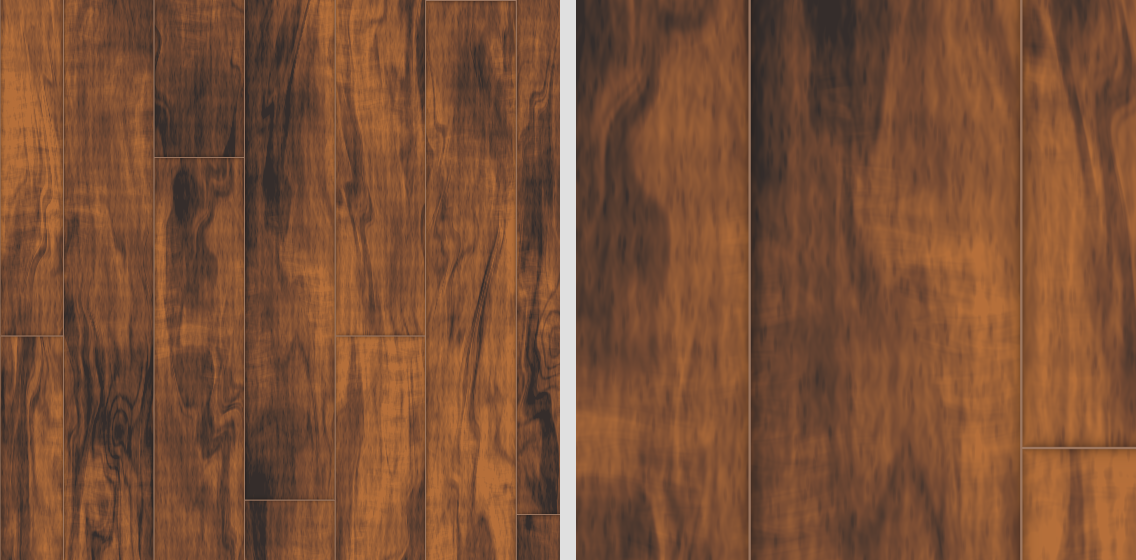
Left: the whole. Right: its middle third, enlarged.
Give the GLSL for this texture, as a Shadertoy shader.

```glsl
// Dark hardwood floor: seven columns of staggered vertical planks with streaked, knotty grain.

vec2 hash2(vec2 p) {
    vec3 q = fract(p.xyx * vec3(0.1031, 0.1030, 0.0973));
    q += dot(q, q.yzx + 33.33);
    return fract((q.xx + q.yz) * q.zy);
}

// Layered, warped and rotated sines, roughly -1 to 1
float waves(vec2 p, int octaves) {
    float sum = 0.0, amp = 0.5;
    for (int i = 0; i < octaves; i++) {
        p += 0.7 * sin(p.yx * 1.1 + float(i) * vec2(1.7, 2.9));
        sum += amp * 0.6 * (sin(p.x) + sin(p.y));
        p = mat2(0.8, 0.6, -0.6, 0.8) * p * 1.9;
        amp *= 0.62;
    }
    return sum;
}

// Cellular noise: distance to the nearest kept point
float cells(vec2 p, float density) {
    float nearest = 2.0;
    for (int j = -1; j <= 1; j++)
    for (int i = -1; i <= 1; i++) {
        vec2 cell = floor(p) + vec2(i, j);
        if (hash2(cell + 71.0).x < density)
            nearest = min(nearest, length(cell + hash2(cell) - p));
    }
    return nearest;
}

// Lightness of the wood; p.x runs 0 to 1 across the plank, p.y along it
float woodTone(vec2 p, vec2 seed) {
    float sway = waves(p * vec2(2.0, 0.7) + seed, 4);
    float blotch = waves(p * vec2(3.0, 1.6) + seed * 1.7, 6);
    float streak = waves(vec2(p.x * 8.0 + 2.5 * sway, p.y * 0.6) + seed * 1.3, 5);
    float strands = waves(vec2(p.x * 24.0 + 5.0 * sway, p.y * 1.6) + seed * 0.9, 4);

    // Growth rings, bent around sparse knots
    float knotDist = cells(p * vec2(1.7, 0.75) + seed + 0.15 * sway, 0.12);
    float knot = exp(-9.0 * knotDist * knotDist);
    float rings = sin(26.0 * (p.x + 0.65 * sway + 0.8 * knot) + 2.5 * streak);
    float ringMask = smoothstep(-0.4, 0.5, waves(p * vec2(2.0, 0.9) + seed * 2.3, 3));
    float ringLines = pow(0.5 + 0.5 * rings, 4.0) * ringMask;

    // Cross ripples, fibres and pores
    float ripple = waves(p * vec2(7.0, 26.0) + seed * 0.7, 4) * smoothstep(-0.2, 0.5, blotch);
    float fibre = waves(p * vec2(75.0, 9.0) + seed, 2);
    float fleck = waves(p * vec2(110.0, 34.0) + seed * 1.1, 2);
    float pores = smoothstep(0.4, 0.1, cells(p * vec2(42.0, 9.0) + seed, 0.4));

    return 0.42 * blotch + 0.2 * streak - 0.6 * smoothstep(0.15, 0.6, streak) + 0.2 * strands
         - 0.4 * ringLines - 0.4 * knot - 0.4 * smoothstep(0.12, 0.04, knotDist)
         + 0.22 * ripple + 0.17 * fibre + 0.13 * fleck - 0.14 * pores + 0.25;
}

void mainImage(out vec4 fragColor, in vec2 fragCoord) {
    vec2 uv = fragCoord / iResolution.xy;
    float plankWidth = 0.1617;

    // Per column: joint height, tone above, tone below, tilt of tone across
    vec4 planks[7] = vec4[7](
        vec4(0.400, 0.74, 0.72, -0.1), vec4(-1.0, 0.44, 0.44, 0.0),
        vec4(0.719, 0.18, 0.58, 0.0),  vec4(0.107, 0.36, 0.40, 0.7),
        vec4(0.400, 0.70, 0.74, -0.1), vec4(0.999, 0.40, 0.64, 0.1),
        vec4(0.081, 0.44, 0.34, 0.0));

    float across = (uv.x - 0.1133) / plankWidth + 1.0;
    int column = clamp(int(floor(across)), 0, 6);
    vec4 plank = planks[column];
    float above = step(plank.x, uv.y);
    vec2 p = vec2(fract(across), uv.y / plankWidth);
    vec2 seed = floor(hash2(vec2(column, above) * 7.0 + 3.0) * 60.0);

    float tone = mix(plank.z, plank.y, above) + plank.w * (p.x - 0.5);
    tone += woodTone(p, seed);

    // Dark heartwood near the top of the sixth column
    vec2 heart = (uv - vec2(0.85, 0.84)) / vec2(0.055, 0.14);
    heart += 0.4 * waves(p * vec2(4.0, 2.0), 4);
    if (column == 5) tone += 0.15 - 0.85 * exp(-dot(heart, heart));

    // Walnut ramp
    tone = clamp(tone, -0.2, 1.2);
    vec3 color = mix(vec3(0.28, 0.21, 0.178), vec3(0.46, 0.29, 0.20), tone * 2.0);
    if (tone > 0.5)
        color = mix(vec3(0.46, 0.29, 0.20), vec3(0.64, 0.395, 0.22), tone * 2.0 - 1.0);

    // Bevel shadow and thin pale seam
    float side = min(min(p.x, 1.0 - p.x) * plankWidth, uv.x);
    float seam = min(side, abs(uv.y - plank.x));
    float pixel = 1.0 / iResolution.y;
    color *= 1.0 - 0.35 * exp(-seam / 0.003);
    float seamLine = 1.0 - smoothstep(0.0003, 0.0008 + pixel * 0.5, seam);
    color = mix(color, vec3(0.64, 0.49, 0.40), 0.9 * seamLine);

    fragColor = vec4(color, 1.0);
}
```
